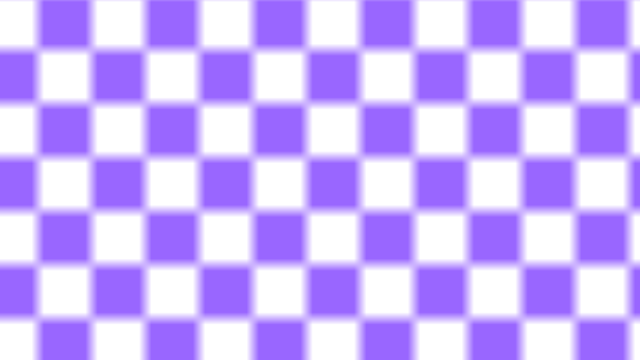
This pattern is drawn by a Shadertoy shader. Its source:

```glsl
// Violet and white checkerboard with softly blurred cell borders.
// Each axis is a clamped triangle wave; the product of the two
// alternates in sign from cell to cell and blends the two colours.

const vec3 VIOLET = vec3(0.6, 0.4, 1.0);
const vec3 WHITE = vec3(1.0);

// Lengths are fractions of the canvas height.
const float CELL_SIZE = 0.1493;
const vec2 GRID_CORNER = vec2(0.105, 0.1153);

// Width of the colour ramp, as a fraction of a cell.
const float BORDER_BLUR = 0.23;

// Signed distance to the nearest cell border: positive in even cells.
vec2 alternatingDistance(vec2 p) {
    return 0.5 - abs(mod(p + 0.5, 2.0) - 1.0);
}

// Checker coverage: 1 where the cell parities differ, 0 where they agree.
float softChecker(vec2 p, float blur) {
    vec2 side = clamp(2.0 * alternatingDistance(p) / blur, -1.0, 1.0);
    return 0.5 - 0.5 * side.x * side.y;
}

void mainImage(out vec4 fragColor, in vec2 fragCoord) {
    vec2 uv = fragCoord / iResolution.y;
    vec2 p = (uv - GRID_CORNER) / CELL_SIZE;

    // Keep the ramp at least one pixel wide on tiny canvases.
    float pixel = 1.0 / (iResolution.y * CELL_SIZE);
    float violetAmount = softChecker(p, max(BORDER_BLUR, pixel));

    fragColor = vec4(mix(WHITE, VIOLET, violetAmount), 1.0);
}
```
